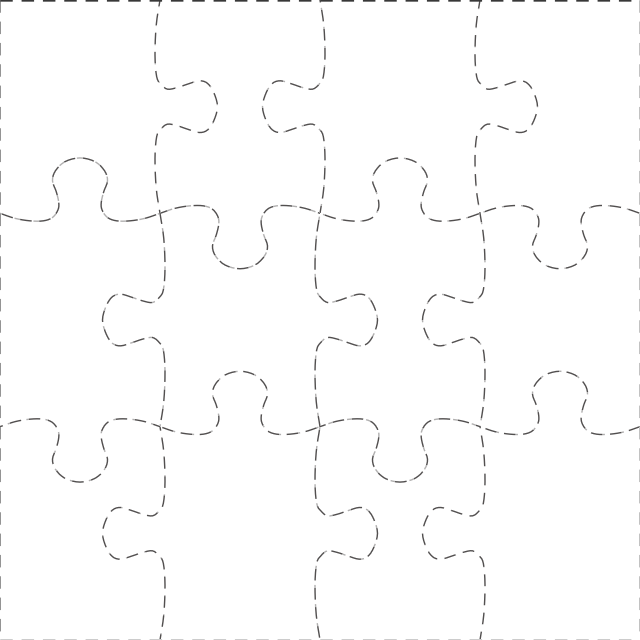
This pattern is drawn by a WebGL 2 fragment shader. Its source:

```glsl
#version 300 es
precision highp float;

uniform vec2 u_resolution;
out vec4 fragColor;

const float UNIT = 1.0 / 768.0;         // design grid step, in canvas widths
const vec2 GRID = vec2(4.0, 3.0);       // pieces across and down
const float LINE_WIDTH = 1.7;           // all lengths below in grid steps
const float DASH_PERIOD = 23.0;
const float DASH_LENGTH = 14.0;
const float GHOST_SHIFT = 7.0;          // slip of the second, fainter outline
const float GHOST_STRENGTH = 0.45;
const float BORDER_PERIOD = 25.6;
const float BORDER_LENGTH = 15.0;
const float BORDER_WIDTH = 1.2;
const float TOP_WIDTH = 2.0;
const vec3 PAPER = vec3(1.0);
const vec3 INK = vec3(0.32, 0.31, 0.31);
const vec3 TOP_INK = vec3(0.22);
const vec3 LEFT_INK = vec3(0.58);
const vec3 RIGHT_INK = vec3(0.76);
const vec3 BOTTOM_INK = vec3(0.80);
const int POINTS = 12;
const int STEPS = 4;

// Half of a cut, from corner to tab tip: (distance from middle, height)
const vec2 UPRIGHT_CUT[POINTS] = vec2[POINTS](
  vec2(128, 0), vec2(98, -4.5), vec2(62, -6), vec2(36, -4),
  vec2(27, 1), vec2(21, 9), vec2(23, 21), vec2(27, 33),
  vec2(31, 47), vec2(28, 57), vec2(17, 64.5), vec2(0, 69));
const vec2 LEVEL_CUT[POINTS] = vec2[POINTS](
  vec2(96, 0), vec2(78, -6), vec2(60, -9), vec2(44, -9),
  vec2(33, -5), vec2(26.5, 4), vec2(25.5, 13), vec2(28.5, 26),
  vec2(33, 39), vec2(29.5, 51), vec2(18, 62), vec2(0, 66.5));

float hash(vec2 p) {
  vec3 q = fract(p.xyx * vec3(0.1031, 0.1030, 0.0973));
  q += dot(q, q.yzx + 33.33);
  return fract((q.x + q.y) * q.z);
}

vec2 catmullRom(vec2 a, vec2 b, vec2 c, vec2 d, float t) {
  return 0.5 * (2.0 * b + t * (c - a + t * (2.0 * a - 5.0 * b + 4.0 * c - d
       + t * (3.0 * (b - c) + d - a))));
}

// Coverage of a band of given width, softened over one pixel
float band(float dist, float width, float pixel) {
  return clamp(0.5 + (0.5 * width - dist) / pixel, 0.0, 1.0)
       * min(1.0, width / pixel);
}

float dashes(float along, float period, float len, float pixel) {
  float dist = abs(fract(along / period) - 0.5) * period;
  return clamp(0.5 + (0.5 * len - dist) / pixel, 0.0, 1.0);
}

// Returns (distance to the cut, length along it)
vec2 cutDistance(vec2 p, vec2 pts[POINTS]) {
  vec2 q = vec2(abs(p.x), p.y);
  float best = 1e6, along = 0.0, total = 0.0;
  vec2 from = pts[0];
  for (int i = 0; i < POINTS - 1; i++) {
    vec2 b = pts[i], c = pts[i + 1];
    vec2 a = i > 0 ? pts[i - 1] : 2.0 * b - c;
    vec2 d = i < POINTS - 2 ? pts[i + 2] : vec2(-b.x, b.y);
    for (int k = 1; k <= STEPS; k++) {
      vec2 to = catmullRom(a, b, c, d, float(k) / float(STEPS));
      vec2 v = to - from;
      float len = length(v);
      float h = clamp(dot(q - from, v) / (len * len), 0.0, 1.0);
      float dist = length(q - from - h * v);
      if (dist < best) {
        best = dist;
        along = total + h * len;
      }
      total += len;
      from = to;
    }
  }
  return vec2(best, p.x < 0.0 ? along : 2.0 * total - along);
}

// Dashed cut with a fainter neighbour outline slipped along it
float cutInk(vec2 cut, vec2 id, float pixel) {
  float phase = hash(id) * DASH_PERIOD;
  float slip = (2.0 * hash(id + 17.0) - 1.0) * GHOST_SHIFT;
  float main1 = dashes(cut.y + phase, DASH_PERIOD, DASH_LENGTH, pixel);
  float ghost = dashes(cut.y + phase + slip, DASH_PERIOD, DASH_LENGTH, pixel);
  return band(cut.x, LINE_WIDTH, pixel) * max(main1, GHOST_STRENGTH * ghost);
}

void main() {
  vec2 uv = gl_FragCoord.xy / u_resolution;
  vec2 p = uv / UNIT;
  float pixel = 1.0 / (UNIT * min(u_resolution.x, u_resolution.y));
  vec2 size = 1.0 / (UNIT * GRID);
  vec2 cell = floor(uv * GRID), edge = floor(uv * GRID + 0.5);
  vec2 mid = p - (cell + 0.5) * size, off = p - edge * size;
  float ink = 0.0;

  // Upright cuts: the two lower rows share their tab directions
  if (edge.x > 0.5 && edge.x < GRID.x - 0.5) {
    float side = mod(edge.x + max(cell.y, 1.0), 2.0) * 2.0 - 1.0;
    vec2 cut = cutDistance(vec2(mid.y, off.x * side), UPRIGHT_CUT);
    ink = cutInk(cut, vec2(edge.x, cell.y), pixel);
  }
  // Level cuts: tabs alternate like a checkerboard
  if (edge.y > 0.5 && edge.y < GRID.y - 0.5) {
    float side = 1.0 - 2.0 * mod(cell.x + edge.y, 2.0);
    vec2 cut = cutDistance(vec2(mid.x, off.y * side), LEVEL_CUT);
    ink = max(ink, cutInk(cut, vec2(cell.x, edge.y) + 40.0, pixel));
  }
  vec3 color = mix(PAPER, INK, ink);

  // Dashed frame, darkest on top
  vec2 far = 1.0 / UNIT - p;
  float across = dashes(p.x + 5.0, BORDER_PERIOD, BORDER_LENGTH, pixel);
  float down = dashes(far.y + 5.0, BORDER_PERIOD, BORDER_LENGTH, pixel);
  color = mix(color, LEFT_INK, down * band(p.x, 2.0 * BORDER_WIDTH, pixel));
  color = mix(color, RIGHT_INK, down * band(far.x, 2.0 * BORDER_WIDTH, pixel));
  color = mix(color, BOTTOM_INK, across * band(p.y, 2.0 * BORDER_WIDTH, pixel));
  color = mix(color, TOP_INK, across * band(far.y, 2.0 * TOP_WIDTH, pixel));
  fragColor = vec4(color, 1.0);
}
```
